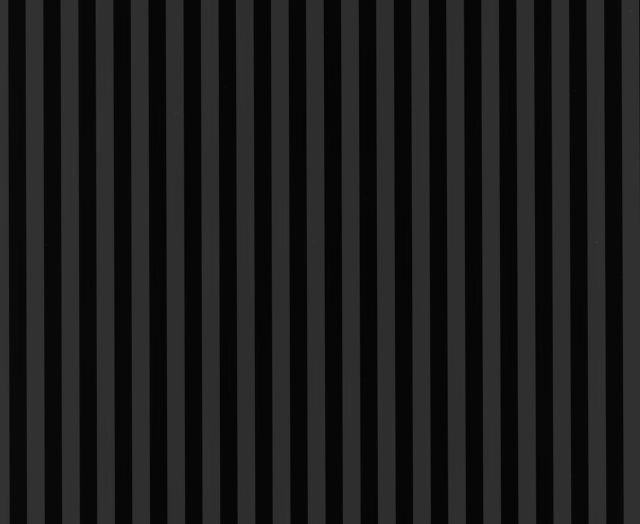
A Shadertoy shader for this pattern:

```glsl
// Eighteen near-black vertical stripes on charcoal, leaning very slightly.
// A periodic distance to each stripe gives soft edges; layered sines add uneven
// tone, and cellular noise scatters a few faint dust specks.

const vec3 CHARCOAL = vec3(0.181);
const vec3 BLACK = vec3(0.022);
const float PERIOD_TOP = 0.05477;     // stripe spacing, in canvas widths
const float PERIOD_BOTTOM = 0.05484;
const float CENTRE_TOP = 0.0264;      // centre of the first stripe
const float CENTRE_BOTTOM = 0.0287;
const float STRIPE_WIDTH = 0.0271;
const float EDGE_SOFTNESS = 0.0013;
const float SIDE_LIFT = 0.014;        // extra light near the left and right
const float MOTTLE = 0.0012;
const float DUST_CELLS = 24.0;
const float DUST_RADIUS = 0.035;      // in dust cells
const float DUST_CHANCE = 0.04;
const float DUST_LIGHT = 0.035;

vec2 hash2(vec2 p) {
    vec3 q = fract(vec3(p.xyx) * vec3(0.1031, 0.1030, 0.0973));
    q += dot(q, q.yzx + 33.33);
    return fract((q.xx + q.yz) * q.zy);
}

// Signed distance to the nearest stripe edge, negative inside the stripe
float stripeDistance(vec2 uv) {
    float period = mix(PERIOD_BOTTOM, PERIOD_TOP, uv.y);
    float centre = mix(CENTRE_BOTTOM, CENTRE_TOP, uv.y);
    float cell = fract((uv.x - centre) / period + 0.5) - 0.5;
    return abs(cell) * period - 0.5 * STRIPE_WIDTH;
}

// Slow cloudy tone with faint vertical streaks
float mottle(vec2 uv) {
    float cloud = sin(uv.x * 17.0 + 2.0 * sin(uv.y * 5.0)) * sin(uv.y * 11.0 + uv.x * 4.0);
    float streaks = sin(uv.x * 410.0 + sin(uv.y * 3.0)) * sin(uv.x * 157.0);
    return cloud + 0.6 * streaks;
}

// One jittered speck in a small share of the cells
float dust(vec2 p, float pixel) {
    vec2 cell = floor(p);
    vec2 centre = 0.2 + 0.6 * hash2(cell);
    vec2 kind = hash2(cell + 71.0);
    float radius = DUST_RADIUS * mix(0.5, 1.0, kind.y);
    float d = length((fract(p) - centre) * vec2(0.7, 1.4)) - radius;
    return step(kind.x, DUST_CHANCE) * (1.0 - smoothstep(-pixel, pixel, d));
}

void mainImage(out vec4 fragColor, in vec2 fragCoord) {
    vec2 uv = fragCoord / iResolution.xy;
    float pixel = 1.0 / iResolution.x;

    // Stripes
    float soft = max(EDGE_SOFTNESS, 0.6 * pixel);
    float ground = smoothstep(-soft, soft, stripeDistance(uv));
    vec3 colour = mix(BLACK, CHARCOAL, ground);

    // Uneven light and wear
    float side = 2.0 * uv.x - 1.0;
    colour += SIDE_LIFT * side * side * mix(1.0, 0.5, uv.x);
    colour += MOTTLE * mottle(uv);
    vec2 dustPoint = fragCoord / iResolution.x * DUST_CELLS;
    colour += DUST_LIGHT * dust(dustPoint, pixel * DUST_CELLS);

    fragColor = vec4(clamp(colour, 0.0, 1.0), 1.0);
}
```
